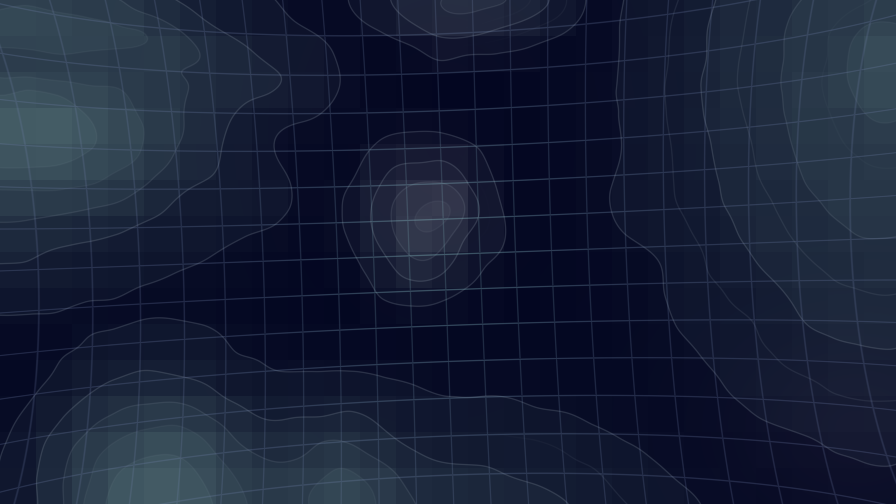
Reproduce this background procedurally as a WebGL 1 fragment shader.

```glsl
precision highp float;
uniform vec2 u_resolution;

const float LEVEL_STEP = 0.14;
const float FIRST_LEVEL = 0.12;

float hash(vec2 p) {
  return fract(sin(dot(p, vec2(127.1, 311.7))) * 43758.5453);
}

float noise(vec2 p) {
  vec2 i = floor(p);
  vec2 f = fract(p);
  f = f * f * (3.0 - 2.0 * f);
  return mix(mix(hash(i), hash(i + vec2(1.0, 0.0)), f.x),
             mix(hash(i + vec2(0.0, 1.0)), hash(i + 1.0), f.x), f.y);
}

float hill(vec2 p, vec2 center, vec2 radius) {
  vec2 q = (p - center) / radius;
  return exp(-dot(q, q));
}

float terrain(vec2 p) {
  p += 0.030 * (vec2(noise(p * 8.0), noise(p * 8.0 + 19.0)) - 0.5);
  p += 0.014 * (vec2(noise(p * 17.0 + 5.0), noise(p * 17.0 + 43.0)) - 0.5);
  // Left massif with two spurs, a valley and a notch
  float left = 0.66 * hill(p, vec2(0.0, 0.80), vec2(0.46, 0.325));
  left += 0.18 * hill(p, vec2(0.10, 0.715), vec2(0.27, 0.09));
  left += 0.17 * hill(p + vec2(0.0, 0.25 * p.x), vec2(0.28, 0.98), vec2(0.25, 0.06));
  left -= 0.20 * hill(p, vec2(0.10, 0.87), vec2(0.28, 0.035));
  left += 0.07 * hill(p, vec2(0.58, 0.86), vec2(0.12, 0.08));
  left -= 0.06 * hill(p, vec2(0.52, 0.72), vec2(0.11, 0.06));
  left += 0.04 * hill(p, vec2(0.53, 0.60), vec2(0.10, 0.06));
  // Right massif
  float right = 0.50 * hill(p, vec2(1.76, 0.82), vec2(0.44, 0.62));
  right += 0.16 * hill(p, vec2(1.75, 0.86), vec2(0.075, 0.10));
  right += 0.04 * hill(p, vec2(1.26, 0.58), vec2(0.07, 0.07));
  // Central and upper knolls
  float knoll = 0.56 * hill(p, vec2(0.845, 0.565), vec2(0.135, 0.142));
  knoll += 0.06 * hill(p, vec2(0.88, 0.61), vec2(0.05));
  knoll -= 0.12 * hill(p, vec2(0.93, 0.51), vec2(0.05, 0.07));
  float upper = 0.43 * hill(p, vec2(0.93, 1.0), vec2(0.199, 0.097));
  // Lower range
  float lower = 0.40 * hill(p, vec2(0.75, -0.08), vec2(0.60, 0.28));
  lower += 0.60 * hill(p, vec2(0.29, 0.0), vec2(0.20, 0.27));
  lower += 0.24 * hill(p, vec2(0.68, 0.03), vec2(0.10, 0.15));
  return max(max(left, right), max(max(knoll, upper), lower));
}

float stroke(float dist, float halfWidth, float pixel) {
  return 1.0 - smoothstep(0.0, halfWidth + pixel, dist);
}

// Distance from the nearest contour, in canvas units
float contourDistance(float h, float slope, float spacing) {
  float k = max((h - FIRST_LEVEL) / spacing, -0.5);
  return abs(fract(k + 0.5) - 0.5) * spacing / slope;
}

void main() {
  float pixel = 1.0 / u_resolution.y;
  vec2 p = gl_FragCoord.xy * pixel;

  // Height and slope
  float h = terrain(p);
  vec2 e = vec2(0.002, 0.0);
  vec2 gradient = vec2(terrain(p + e.xy), terrain(p + e.yx)) - h;
  float slope = max(length(gradient) / e.x, 0.05);

  // Stepped bands blended with square tiles
  float k = (h - FIRST_LEVEL) / LEVEL_STEP;
  float edge = clamp(0.5 + (fract(k + 0.5) - 0.5) * LEVEL_STEP / (slope * pixel), 0.0, 1.0);
  float bands = max(floor(k + 0.5) + edge, 0.0) * LEVEL_STEP;
  vec2 cell = floor(p * 14.0);
  float tile = terrain((cell + 0.5) / 14.0);
  tile *= 0.94 + 0.12 * hash(cell);
  float fill = 0.55 * tile + 0.45 * bands;

  // Navy lowland to slate teal, greyer around the middle
  float middle = hill(p, vec2(0.88, 0.72), vec2(0.28, 0.36));
  vec3 tint = mix(vec3(0.34, 0.45, 0.36), vec3(0.40, 0.39, 0.35), middle);
  vec3 color = vec3(0.008, 0.02, 0.125) + tint * fill;
  color += vec3(0.03, 0.02, 0.02) * hill(p, vec2(1.70, 0.15), vec2(0.25, 0.20));

  // Contours, with faint intermediate ones on the right
  float major = stroke(contourDistance(h, slope, LEVEL_STEP), 0.0006, pixel);
  major *= mix(0.24, 0.08, smoothstep(0.3, 0.5, h));
  float minor = stroke(contourDistance(h, slope, LEVEL_STEP * 0.5), 0.0006, pixel);
  minor *= 0.13 * smoothstep(0.9, 1.3, p.x) * (1.0 - smoothstep(0.42, 0.5, h));
  color = mix(color, vec3(0.55, 0.60, 0.65), max(major, minor));

  // Tilted grid with pincushion bend
  vec2 d = p - vec2(0.882, 0.495);
  vec2 q = vec2(d.x + 0.037 * d.y, d.y - 0.037 * d.x);
  float r2 = dot(q, q);
  vec2 g = q * (1.0 - 0.2 * r2) / 0.0702;
  vec2 gridDist = abs(fract(g + 0.5) - 0.5) * 0.0702 / (1.0 - 0.3 * r2);
  float across = stroke(gridDist.y, 0.0006, pixel);
  float upright = stroke(gridDist.x, 0.0006, pixel);
  float glow = exp(-9.0 * r2);
  vec3 gridColor = mix(vec3(0.46, 0.52, 0.70), vec3(0.52, 0.74, 0.76), glow);
  color = mix(color, gridColor, max(across * (0.24 + 0.14 * glow), upright * 0.21));

  gl_FragColor = vec4(color, 1.0);
}
```
